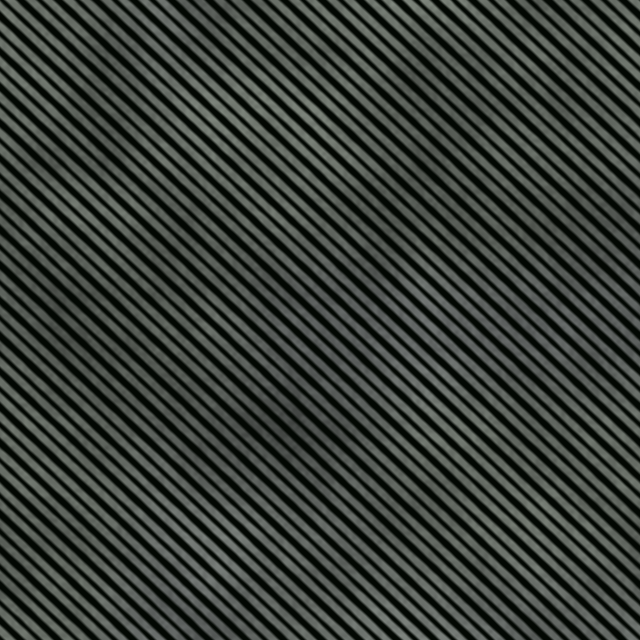
A WebGL 1 fragment shader for this texture:

```glsl
precision highp float;
// Worn grey-green diagonal ribs, split by alternating thick and thin black grooves.

uniform vec2 u_resolution;

const vec2 RIB_PAIRS = vec2(17.0, 18.0); // pairs of ribs across and down
const float PHASE = 0.45;
const vec3 GROOVE = vec3(0.006, 0.026, 0.006);
const vec3 GREEN_GREY = vec3(0.366, 0.388, 0.361);
const vec3 BLUE_GREY = vec3(0.364, 0.376, 0.378);

float hash(vec2 p) {
  return fract(sin(dot(p, vec2(127.1, 311.7))) * 43758.5453);
}

// Value noise that wraps after "cells" cells
float tiledNoise(vec2 uv, vec2 cells, float seed) {
  vec2 p = uv * cells;
  vec2 i = floor(p);
  vec2 f = fract(p);
  f = f * f * (3.0 - 2.0 * f);
  vec2 lo = mod(i, cells);
  vec2 hi = mod(i + 1.0, cells);
  float bottom = mix(hash(lo + seed), hash(vec2(hi.x, lo.y) + seed), f.x);
  float top = mix(hash(vec2(lo.x, hi.y) + seed), hash(hi + seed), f.x);
  return mix(bottom, top, f.y);
}

// Broad stains built from three octaves, centred on zero
float mottling(vec2 uv) {
  float sum = 0.0;
  float weight = 0.5;
  float cells = 6.0;
  for (int octave = 0; octave < 3; octave++) {
    sum += weight * (tiledNoise(uv, vec2(cells), cells) - 0.5);
    cells *= 2.0;
    weight *= 0.6;
  }
  return sum;
}

// 0 inside a groove, 1 on the ribs; distances are in rib pairs
float outsideGroove(float u, float center, float halfWidth, float softness) {
  float d = abs(fract(u - center + 0.5) - 0.5);
  return smoothstep(halfWidth - softness, halfWidth + softness, d);
}

void main() {
  vec2 uv = gl_FragCoord.xy / u_resolution;

  // Ribs fall from left to right
  float u = dot(uv, RIB_PAIRS) + PHASE;
  float pixel = length(RIB_PAIRS / u_resolution);
  float softness = max(0.068, pixel);

  // Slightly uneven groove widths
  float wobble = 0.025 * (tiledNoise(uv, vec2(60.0), 3.0) - 0.5);
  float rib = outsideGroove(u, 0.0, 0.132 + wobble, softness)
            * outsideGroove(u, 0.5, 0.085 + wobble, softness);

  // Stains, fine grain and a cool tint toward the lower right
  float grain = tiledNoise(uv, vec2(150.0), 7.0) - 0.5;
  float shade = 1.0 + 0.74 * mottling(uv) + 0.18 * grain;
  float tint = smoothstep(0.35, 0.8, tiledNoise(uv, vec2(4.0), 19.0) * 0.6
             + 0.4 * uv.x * (1.0 - uv.y));
  vec3 ribColor = mix(GREEN_GREY, BLUE_GREY, tint) * shade;

  gl_FragColor = vec4(mix(GROOVE, ribColor, rib), 1.0);
}
```
